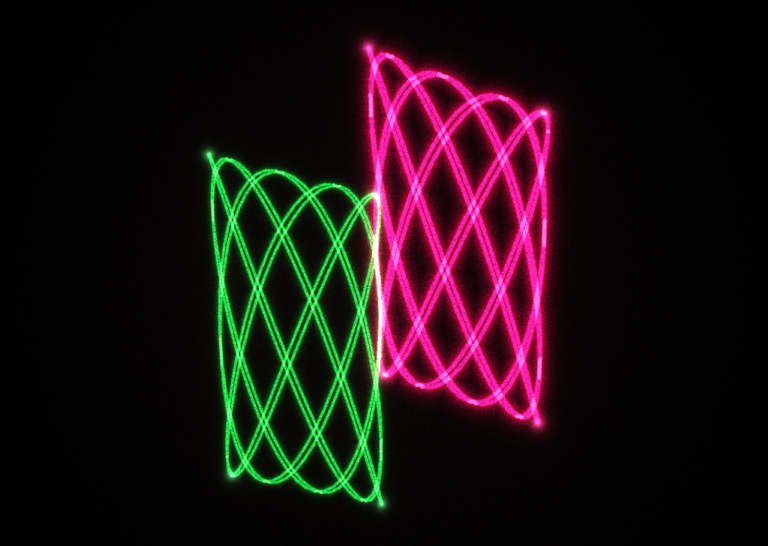
Give the GLSL for this background, as a WebGL 2 fragment shader.

```glsl
#version 300 es
precision highp float;
// Two glowing laser Lissajous nets, green and magenta, on a dark wall.

uniform vec2 u_resolution;
out vec4 fragColor;

// Curve: frequencies, the phase that doubles each strand, and segment count
const float FREQ_X = 7.0;
const float FREQ_Y = 9.0;
const float PHASE = 0.04;
const int SEGMENTS = 360;
const float TAU = 6.2831853;

// Sizes in canvas heights
const float GREEN_WIDTH = 0.0023;
const float PINK_WIDTH = 0.0036;
const float GREEN_HALO = 0.0042;
const float PINK_HALO = 0.0105;
const float HAZE_REACH = 0.02;
const float TIP_SIZE = 0.0065;
const float GRAIN_CELLS = 364.0;

const vec3 WALL = vec3(0.030, 0.020, 0.017);
const vec3 GREEN = vec3(0.10, 0.86, 0.28);
const vec3 DEEP_GREEN = vec3(0.04, 0.38, 0.10);
const vec3 GREEN_HAZE = vec3(0.16, 0.20, 0.08);
const vec3 PINK = vec3(0.92, 0.12, 0.66);
const vec3 CRIMSON = vec3(0.66, 0.01, 0.19);
const vec3 PINK_HAZE = vec3(0.60, 0.01, 0.18);

// Corners of a keystoned frame
struct Frame { vec2 topLeft, topRight, bottomLeft, bottomRight; };
const Frame GREEN_FRAME = Frame(vec2(0.383, 0.717), vec2(0.695, 0.641),
                                vec2(0.418, 0.131), vec2(0.699, 0.077));
const Frame PINK_FRAME = Frame(vec2(0.675, 0.912), vec2(1.005, 0.790),
                               vec2(0.697, 0.316), vec2(0.985, 0.226));

float hash(vec2 p) {
    vec3 q = fract(vec3(p.xyx) * 0.1031);
    q += dot(q, q.yzx + 33.33);
    return fract((q.x + q.y) * q.z);
}

// Maps the square [-1, 1] onto the frame
vec2 place(Frame f, vec2 s) {
    vec2 k = 0.5 + 0.5 * s;
    return mix(mix(f.bottomLeft, f.bottomRight, k.x),
               mix(f.topLeft, f.topRight, k.x), k.y);
}

vec2 lissajous(float t) {
    return vec2(-cos(FREQ_X * t + PHASE), cos(FREQ_Y * t));
}

float segmentDistance(vec2 p, vec2 a, vec2 b) {
    vec2 pa = p - a, ba = b - a;
    return length(pa - ba * clamp(dot(pa, ba) / dot(ba, ba), 0.0, 1.0));
}

// xy: distance to strands of either slant, z: summed haze
vec3 traceNet(vec2 p, Frame f) {
    vec3 result = vec3(9.0, 9.0, 0.0);
    vec2 low = vec2(f.topLeft.x, f.bottomRight.y) - 0.12;
    vec2 high = vec2(f.topRight.x, f.topLeft.y) + 0.12;
    if (any(lessThan(p, low)) || any(greaterThan(p, high))) return result;

    vec2 s0 = lissajous(0.0);
    vec2 a = place(f, s0);
    for (int i = 1; i <= SEGMENTS; i++) {
        vec2 s1 = lissajous(TAU * float(i) / float(SEGMENTS));
        vec2 b = place(f, s1);
        float d = segmentDistance(p, a, b);
        vec2 slope = s1 - s0;
        if (slope.x * slope.y > 0.0) result.x = min(result.x, d);
        else result.y = min(result.y, d);
        result.z += length(b - a) * exp(-d / HAZE_REACH);
        s0 = s1;
        a = b;
    }
    result.z /= 2.0 * HAZE_REACH;
    return result;
}

// Bright spots where the beam turns at the four corners
float tipGlow(vec2 p, Frame f) {
    float glow = 0.0;
    for (int i = 0; i < 4; i++) {
        vec2 s = vec2(i % 2, i / 2) * 2.0 - 1.0;
        if (s.x == s.y) s.x *= 0.95;
        glow += exp(-length(p - place(f, s)) / TIP_SIZE);
    }
    return glow;
}

vec3 laserNet(vec2 p, Frame f, float width, float haloSize,
              vec3 core, vec3 halo, vec3 haze, float grain) {
    vec3 net = traceNet(p, f);
    float soft = 0.7 / u_resolution.y + 0.25 * width;
    vec2 strands = 1.0 - smoothstep(width - soft, width + soft, net.xy);
    float beam = max(strands.x, strands.y);
    float crossing = min(strands.x, strands.y);
    float edge = exp(-max(min(net.x, net.y) - width, 0.0) / haloSize);
    vec3 light = mix(halo * edge, core, beam) + haze * net.z * 0.02;
    light += vec3(0.30, 0.34, 0.28) * crossing;
    light *= 0.86 + 0.28 * grain;
    return light + (core * 0.6 + 0.35) * tipGlow(p, f);
}

void main() {
    vec2 p = gl_FragCoord.xy / u_resolution.y;
    float grain = hash(floor(p * GRAIN_CELLS));

    // Wall, darker toward the borders
    vec2 centre = vec2(0.5 * u_resolution.x / u_resolution.y, 0.5);
    float falloff = exp(-2.2 * dot(p - centre, p - centre));
    vec3 color = WALL * falloff * (0.7 + 0.6 * grain);

    // Both beams add their light
    color += laserNet(p, GREEN_FRAME, GREEN_WIDTH, GREEN_HALO,
                      GREEN, DEEP_GREEN, GREEN_HAZE, grain);
    color += laserNet(p, PINK_FRAME, PINK_WIDTH, PINK_HALO,
                      PINK, CRIMSON, PINK_HAZE, grain);
    fragColor = vec4(min(color, 1.0), 1.0);
}
```
